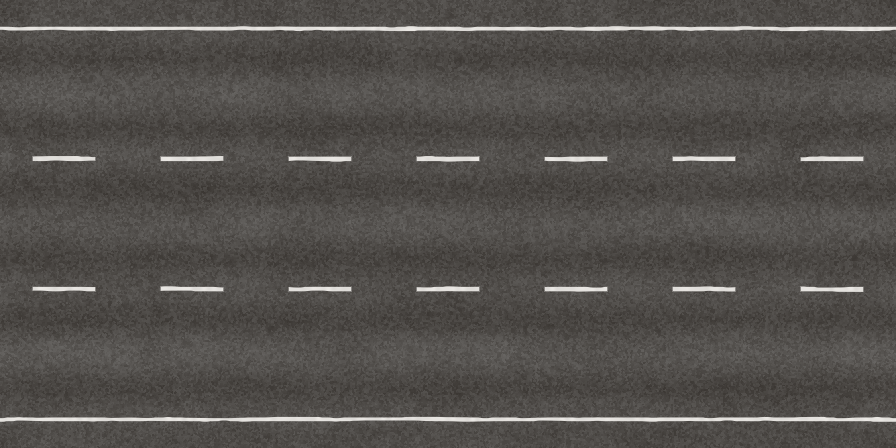
Write a WebGL 1 fragment shader that draws this texture.

```glsl
precision highp float;
// Three-lane asphalt road: solid edge lines and two rows of seven dashes.
// Cellular stones give the grain, periodic noise the stains and the paint wear,
// and soft bands across each lane the darker wheel tracks. Tiles on both axes.

uniform vec2 u_resolution;

const float LANES = 3.0;
const float DASHES = 7.0;            // dashes across the canvas
const float DASH_FILL = 0.49;        // painted share of each dash period
const float ROAD_BOTTOM = 0.064;     // height of the lower edge line
const float LANE_HEIGHT = 0.2907;
const float EDGE_HALF = 0.0042;      // half width of the edge lines
const float DASH_HALF = 0.0050;      // half width of the dashes
const float PAINT_WEAR = 0.0016;     // depth of the chips along the paint
const float TRACK_OFFSET = 0.26;     // wheel tracks from lane centre, in lanes
const float TRACK_WIDTH = 0.095;
const float GRAIN_CELLS = 220.0;     // fine stones per canvas height
const float STAIN_CELLS = 9.0;

const vec3 ASPHALT_DARK = vec3(0.280, 0.266, 0.252);
const vec3 ASPHALT_LIGHT = vec3(0.352, 0.341, 0.329);
const vec3 PAINT = vec3(0.895, 0.885, 0.870);

float hash(vec2 p) {
  vec3 q = fract(vec3(p.xyx) * 0.1031);
  q += dot(q, q.yzx + 33.33);
  return fract((q.x + q.y) * q.z);
}

// Smooth value noise repeating every period cells.
float noise(vec2 p, vec2 period) {
  vec2 cell = floor(p);
  vec2 f = fract(p);
  f = f * f * (3.0 - 2.0 * f);
  vec2 a = mod(cell, period);
  vec2 b = mod(cell + 1.0, period);
  return mix(mix(hash(a), hash(vec2(b.x, a.y)), f.x),
             mix(hash(vec2(a.x, b.y)), hash(b), f.x), f.y);
}

// Tone of the nearest stone in a jittered grid.
float stoneTone(vec2 p, vec2 period) {
  vec2 cell = floor(p);
  float nearest = 9.0;
  float tone = 0.0;
  for (int j = -1; j <= 1; j++) {
    for (int i = -1; i <= 1; i++) {
      vec2 c = cell + vec2(float(i), float(j));
      vec2 id = mod(c, period);
      vec2 jitter = vec2(hash(id + 17.0), hash(id + 59.0));
      float d = length(c + jitter - p);
      if (d < nearest) {
        nearest = d;
        tone = hash(id + 101.0);
      }
    }
  }
  return tone;
}

float bell(float x, float width) {
  return exp(-0.5 * x * x / (width * width));
}

// Layered stains, centred on zero.
float stains(vec2 p, vec2 tile) {
  float sum = 0.0;
  float weight = 0.5;
  float cells = STAIN_CELLS;
  for (int i = 0; i < 4; i++) {
    sum += weight * (noise(p * cells, tile * cells) - 0.5);
    weight *= 0.55;
    cells *= 2.0;
  }
  return sum;
}

vec3 asphalt(vec2 p, vec2 tile, float lane) {
  float onRoad = step(0.0, lane) * step(lane, LANES);
  float across = abs(fract(lane) - 0.5);
  float stain = stains(p, tile);
  float track = bell(across - TRACK_OFFSET, TRACK_WIDTH) * (1.0 + 0.8 * stain);
  float tone = 0.62 + onRoad * (0.25 * bell(across, 0.13) - 0.62 * track);
  tone -= 0.25 * (1.0 - onRoad) * smoothstep(0.0, 0.1, abs(lane - LANES * 0.5) - LANES * 0.5);
  tone += 0.85 * stain;
  tone += 1.05 * (stoneTone(p * GRAIN_CELLS, tile * GRAIN_CELLS) - 0.5);
  tone += 0.45 * (noise(p * 110.0, tile * 110.0) - 0.5);
  return mix(ASPHALT_DARK, ASPHALT_LIGHT, tone);
}

// Paint coverage, antialiased over one pixel.
float paintCover(vec2 p, vec2 tile, float lane, float pixel) {
  float row = clamp(floor(lane + 0.5), 0.0, LANES);
  float isEdge = 1.0 - step(0.5, row) * step(row, LANES - 0.5);
  float offset = (lane - row) * LANE_HEIGHT;
  float side = offset < 0.0 ? 0.0 : 1.0;

  // Each side of each line has its own sparse chips and bulges.
  float wear = noise(vec2(p.x * 24.0, row * 2.0 + side), vec2(tile.x * 24.0, 64.0));
  float chips = smoothstep(0.68, 0.95, wear) - 0.8 * smoothstep(0.26, 0.05, wear);
  float halfWidth = mix(DASH_HALF, EDGE_HALF, isEdge) - PAINT_WEAR * chips;
  float d = abs(offset) - halfWidth;

  float period = tile.x / DASHES;
  float along = abs(fract(p.x / period) - 0.5) * period - 0.5 * DASH_FILL * period;
  d = max(d, mix(along, -1.0, isEdge));
  return clamp(0.5 - d / pixel, 0.0, 1.0);
}

void main() {
  vec2 tile = vec2(2.0, 1.0);
  vec2 p = gl_FragCoord.xy / u_resolution * tile;
  float lane = (p.y - ROAD_BOTTOM) / LANE_HEIGHT;
  vec3 paint = PAINT * (0.96 + 0.07 * noise(p * 90.0, tile * 90.0));
  float cover = paintCover(p, tile, lane, 1.0 / u_resolution.y);
  gl_FragColor = vec4(mix(asphalt(p, tile, lane), paint, cover), 1.0);
}
```
